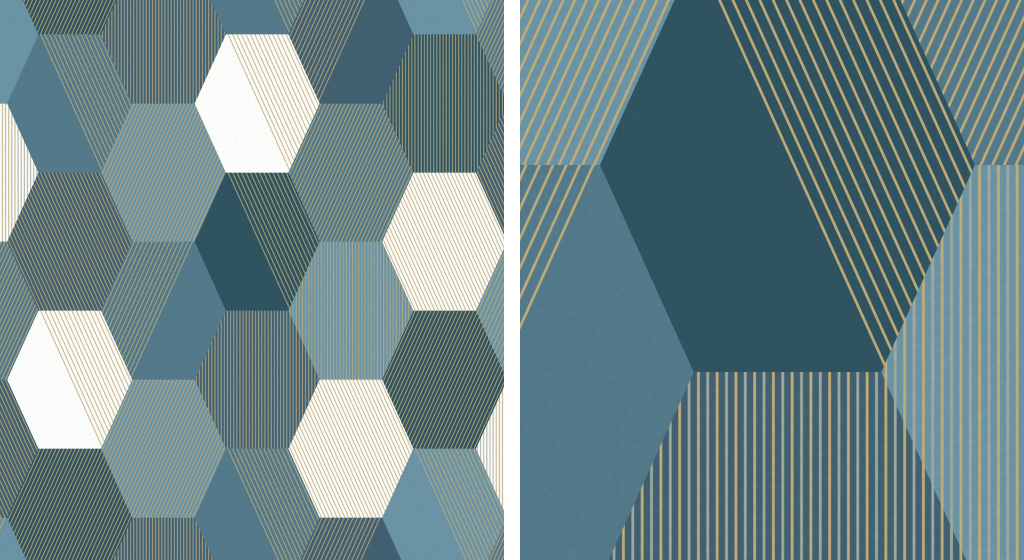
Left: the whole. Right: its middle third, enlarged.
Give the GLSL for this pattern, as a Shadertoy shader.

```glsl
// Stretched hexagon tiles in blues and white, ruled with fine gold lines.
// Two offset lattices give the nearest tile; a 6 x 4 block of tile designs
// repeats with a half drop. Cellular noise adds a faint paper grain.

const vec2 TILE = vec2(0.1116, 0.1233);    // top edge length, half height
const vec2 ORIGIN = vec2(-0.0430, 0.0616); // centre of the first tile, y down
const int SAMPLES = 3;

const int SLANT_LEFT = 0, SLANT_RIGHT = 1, UPRIGHT = 2, HALF_LEFT = 3;
const vec3 GOLD = vec3(0.75, 0.67, 0.47);
const vec3 SILVER = vec3(0.62, 0.66, 0.61);

// Tens: ground colour, units: line style (4 is the mirrored half).
// Each row lists one column of tiles from the top down.
const int DESIGNS[24] = int[24](
    14,  2, 21, 30,
    23, 30,  3, 41,
    32, 11, 24, 11,
     3, 43, 32, 23,
    34, 21, 12,  0,
    42,  0, 41, 13);

vec3 groundColour(int id) {
    if (id == 0) return vec3(0.985, 0.99, 0.98);  // white
    if (id == 1) return vec3(0.415, 0.575, 0.645); // light blue
    if (id == 2) return vec3(0.325, 0.475, 0.54); // steel
    if (id == 3) return vec3(0.255, 0.375, 0.44); // slate
    return vec3(0.185, 0.325, 0.375);             // teal
}

vec2 hash2(vec2 p) {
    p = vec2(dot(p, vec2(127.1, 311.7)), dot(p, vec2(269.5, 183.3)));
    return fract(sin(p) * 43758.5);
}

// Distance to the nearest scattered point
float cellNoise(vec2 p) {
    vec2 cell = floor(p);
    float nearest = 2.0;
    for (int j = -1; j <= 1; j++)
        for (int i = -1; i <= 1; i++) {
            vec2 c = cell + vec2(i, j);
            nearest = min(nearest, distance(p, c + hash2(c)));
        }
    return nearest;
}

// Below 1 inside a hexagon with corners (+-1, 0) and (+-0.5, +-1)
float hexRadius(vec2 p) {
    p = abs(p);
    return max(p.y, p.x + 0.5 * p.y);
}

// Coverage of evenly spaced lines, count per unit of x
float ruledLines(float x, float count, float width, float soft) {
    float d = abs(fract(x * count) - 0.5) / count;
    float peak = min(1.0, width / soft);
    return min(peak, clamp((0.5 * width - d) / soft + 0.5, 0.0, 1.0));
}

// Design code for a tile: every six columns shift by two rows
int designAt(vec2 tile) {
    float block = floor(tile.x / 6.0);
    float column = tile.x - 6.0 * block;
    float row = mod(tile.y + 2.0 * block, 4.0);
    return DESIGNS[int(column + 0.5) * 4 + int(row + 0.5)];
}

vec3 tileColour(vec2 p, int design, float soft) {
    vec3 ground = groundColour(design / 10);
    int style = design % 10;

    if (style == UPRIGHT) {
        vec3 thread = fract(p.x * 10.0) < 0.5 ? GOLD : SILVER;
        return mix(ground, thread, ruledLines(p.x, 20.0, 0.015, soft));
    }

    // Slanted lines run parallel to the tile sides
    bool leansLeft = style == SLANT_LEFT || style == HALF_LEFT;
    float across = p.x + (leansLeft ? -0.5 : 0.5) * p.y;
    bool full = style == SLANT_LEFT || style == SLANT_RIGHT;
    bool ruled = full || (leansLeft ? across > 0.0 : across < 0.0);
    float count = full ? 16.0 : 14.0;
    float ink = ruled ? ruledLines(across, count, 0.0155, soft) : 0.0;
    return mix(ground, GOLD, ink);
}

vec3 tiling(vec2 p, float soft) {
    vec2 q = (vec2(p.x, 1.0 - p.y) - ORIGIN) / TILE;

    // Nearest centre in the even and odd column lattices
    vec2 pitch = vec2(3.0, 2.0);
    vec2 evenId = floor(q / pitch + 0.5);
    vec2 oddId = floor(q / pitch);
    vec2 evenPos = q - pitch * evenId;
    vec2 oddPos = q - pitch * (oddId + 0.5);

    bool isEven = hexRadius(evenPos) < hexRadius(oddPos);
    vec2 tile = isEven ? evenId * vec2(2.0, 1.0)
                       : oddId * vec2(2.0, 1.0) + vec2(1.0, 0.0);
    return tileColour(isEven ? evenPos : oddPos, designAt(tile), soft);
}

void mainImage(out vec4 fragColor, in vec2 fragCoord) {
    // Line softness in tile units, about one canvas pixel
    float soft = 0.9 / (iResolution.y * TILE.x);
    vec3 colour = vec3(0.0);

    // Supersampling smooths the tile borders
    for (int j = 0; j < SAMPLES; j++)
        for (int i = 0; i < SAMPLES; i++) {
            vec2 offset = (vec2(i, j) + 0.5) / float(SAMPLES) - 0.5;
            colour += tiling((fragCoord + offset) / iResolution.y, soft);
        }
    colour /= float(SAMPLES * SAMPLES);

    float grain = cellNoise(fragCoord / iResolution.y * 260.0) - 0.45;
    fragColor = vec4(colour * (1.0 + 0.04 * grain), 1.0);
}
```
